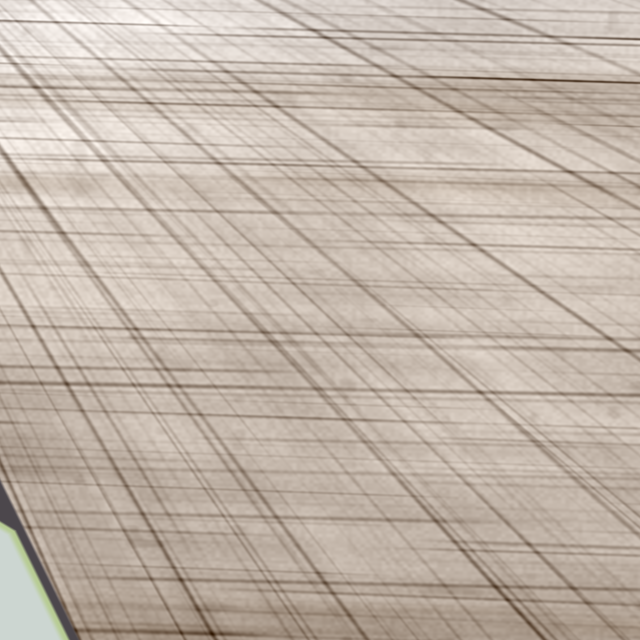
Give the GLSL for this texture, as a WebGL 2 fragment shader.

```glsl
#version 300 es
precision highp float;

uniform vec2 u_resolution;
out vec4 fragColor;

// Integer hash giving three values in 0..1
vec3 hash(vec2 cell, float seed) {
  uvec3 v = uvec3(ivec3(vec3(cell, seed))) * 1664525u + 1013904223u;
  v.x += v.y * v.z;
  v.y += v.z * v.x;
  v.z += v.x * v.y;
  v ^= v >> 16u;
  v.x += v.y * v.z;
  v.y += v.z * v.x;
  v.z += v.x * v.y;
  return vec3(v >> 8u) / 16777216.0;
}

float noise(vec2 p, float seed) {
  vec2 cell = floor(p);
  vec2 f = fract(p);
  f = f * f * (3.0 - 2.0 * f);
  float low = mix(hash(cell, seed).x, hash(cell + vec2(1, 0), seed).x, f.x);
  float high = mix(hash(cell + vec2(0, 1), seed).x, hash(cell + 1.0, seed).x, f.x);
  return mix(low, high, f.y);
}

// Dark core with a faint bright rim on both sides
float groove(float dist, float width) {
  float q = dist * dist / (width * width);
  return (1.0 - 0.6 * q) * exp(-0.75 * q);
}

// Broken scratches running along p.x, one per row of p.y
float scratches(vec2 p, float rows, float width, float tilt, float seed) {
  float sum = 0.0;
  for (int k = -2; k <= 2; k++) {
    float row = floor(p.y * rows) + float(k);
    vec3 r = hash(vec2(row, 7.0), seed);
    float center = (row + 0.1 + 0.8 * r.x) / rows + (r.y - 0.5) * tilt * (p.x - 0.5);
    float presence = smoothstep(0.2, 0.65, noise(vec2(p.x * 3.0 + r.y * 40.0, row), seed + 1.0));
    sum += (0.15 + r.z * r.z) * presence * groove(p.y - center, width * (0.8 + 0.5 * r.y));
  }
  return sum;
}

// Soft horizontal band of worn wood
float band(float y, float center, float width) {
  float d = (y - center) / width;
  return exp(-d * d);
}

void main() {
  vec2 uv = gl_FragCoord.xy / u_resolution.y;

  // Lengthwise lines converge on a point beyond the upper left
  vec2 ray = uv - vec2(-0.55, 1.52);
  float radius = length(ray);
  float angle = atan(-ray.y, ray.x);
  vec2 lengthwise = vec2(radius, angle);

  // Crosswise lines sink slightly to the right and crowd toward the top
  float level = uv.y + 0.027 * uv.x;
  vec2 crosswise = vec2(uv.x, level + 0.25 * level * level);

  // Broad light and stains
  float tone = mix(-0.04, 0.065, smoothstep(0.0, 1.0, uv.y + 0.12 * uv.x));
  tone += 0.13 * smoothstep(0.7, 0.0, length(uv - vec2(0.05, 1.05)));
  tone += 0.035 * band(uv.x + uv.y, 1.2, 0.35);
  tone += 0.06 * (noise(uv * vec2(4.0, 6.0), 3.0) - 0.5);
  tone += 0.05 * (noise(vec2(radius * 4.0, angle * 45.0), 4.0) - 0.5);
  tone += 0.07 * (noise(vec2(uv.x * 3.0, level * 38.0), 5.0) - 0.5);
  float worn = band(level, 0.865, 0.045) + 0.8 * band(level, 0.72, 0.022) + 0.8 * band(level, 0.03, 0.06);
  worn *= 0.35 + 0.9 * noise(vec2(uv.x * 4.0, level * 75.0), 6.0);
  tone -= 0.10 * worn;

  // Lengthwise scratches and seams
  tone -= 0.12 * scratches(lengthwise, 100.0, 0.0031 / radius, 0.01, 11.0);
  tone -= 0.10 * scratches(lengthwise, 55.0, 0.0034 / radius, 0.015, 21.0);
  float lane = angle / 0.109 - 0.08;
  float seam = (fract(lane) - 0.5) * 0.109;
  seam += 0.005 * (noise(vec2(floor(lane), radius * 2.0), 25.0) - 0.5);
  tone -= (0.12 + 0.12 * noise(vec2(radius * 5.0, floor(lane)), 26.0))
        * groove(seam, 0.0042 / radius);

  // Crosswise scratches, denser toward the top and in the worn bands
  float topCrowd = 0.8 + 0.6 * smoothstep(0.6, 0.9, uv.y);
  tone -= 0.24 * scratches(crosswise, 24.0, 0.0038, 0.03, 31.0);
  tone -= 0.18 * topCrowd * scratches(crosswise, 52.0, 0.0033, 0.02, 41.0);
  tone -= 0.22 * worn * scratches(crosswise, 75.0, 0.0036, 0.01, 51.0);

  // Small smudges and fine grain
  float smudge = noise(uv * vec2(24.0, 40.0), 61.0);
  tone -= 0.06 * smoothstep(0.84, 1.0, smudge);
  tone += 0.05 * (noise(uv * vec2(150.0, 190.0), 62.0) - 0.5);

  vec3 color = vec3(0.772, 0.721, 0.674) + tone * vec3(1.0, 1.07, 1.12);
  color += vec3(-0.008, 0.006, 0.025) * smoothstep(0.55, 1.0, uv.y - 0.15 * uv.x);
  color -= vec3(0.0, 0.008, 0.02) * worn;

  // Pale panel with a dark border in the lower left corner
  float edge = dot(uv, vec2(0.897, 0.443)) - 0.111;
  float inset = max(edge + 0.014, uv.y + 0.6 * uv.x - 0.185);
  vec3 panel = mix(vec3(0.80, 0.84, 0.82), vec3(0.72, 0.80, 0.58), smoothstep(-0.016, -0.004, inset));
  vec3 corner = mix(vec3(0.30, 0.28, 0.30), panel, smoothstep(0.003, -0.003, inset));
  color = mix(color, corner, smoothstep(0.003, -0.003, edge));

  fragColor = vec4(clamp(color, 0.0, 1.0), 1.0);
}
```
